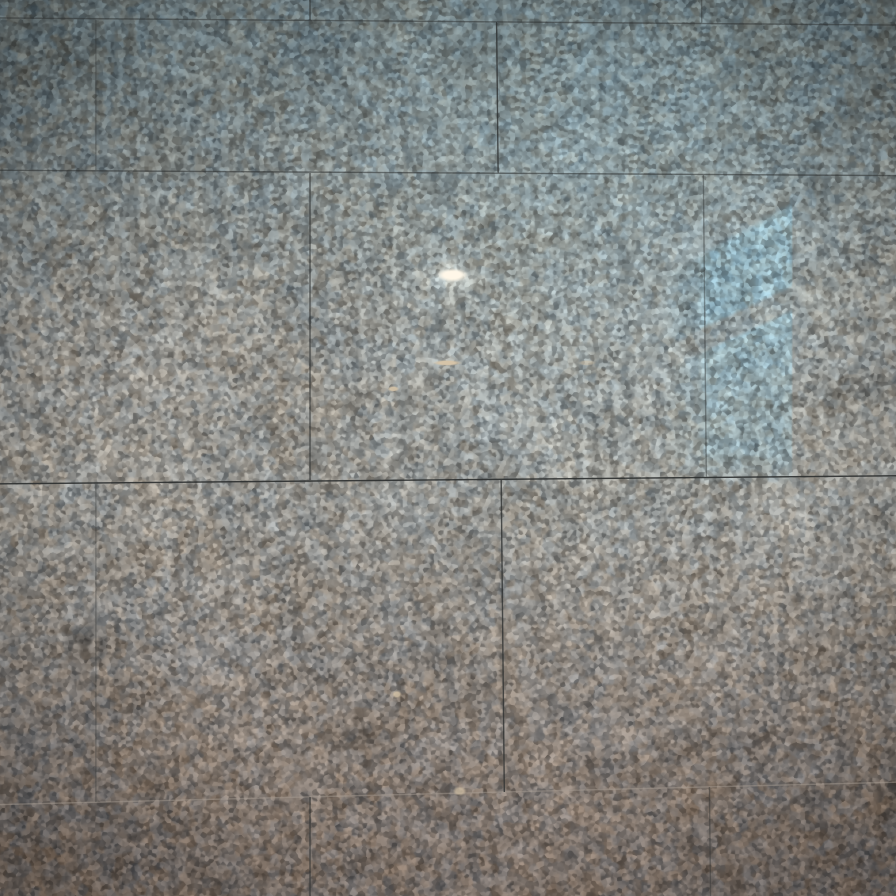
This texture is drawn by a WebGL 1 fragment shader. Its source:

```glsl
precision highp float;
uniform vec2 u_resolution;

// Course joints, top to bottom: height at the left edge, tilt, darkness
const vec4 JOINT_Y = vec4(0.980, 0.810, 0.460, 0.102);
const vec4 JOINT_TILT = vec4(-0.008, -0.006, 0.009, 0.025);
const vec4 JOINT_DARK = vec4(0.5, 0.55, 0.9, 0.0);
const float PALE_JOINT = 0.45;
const float JOINT_HALF = 0.0008;
// Upright joints: first one in even and odd courses, spacing low and high
const vec2 FIRST_X = vec2(0.346, 0.107);
const vec2 SLAB_WIDTH = vec2(0.447, 0.437);
const float ODD_WIDEN = 0.010;

const float GRAIN_COARSE = 110.0;
const float GRAIN_FINE = 235.0;
const float COARSE_CONTRAST = 0.25;
const float FINE_CONTRAST = 0.50;
const float GRAIN_SHARPNESS = 6.5;
const float STAIN_CELLS = 4.5;

const vec3 STONE_LOW = vec3(0.505, 0.462, 0.432);
const vec3 STONE_MID = vec3(0.578, 0.572, 0.552);
const vec3 STONE_HIGH = vec3(0.452, 0.498, 0.505);
const vec3 DAYLIGHT = vec3(0.035, 0.07, 0.085);
const vec3 PANE = vec3(0.56, 0.70, 0.75);
const vec3 GROUT = vec3(0.17, 0.18, 0.18);
const vec3 PALE_GROUT = vec3(0.66, 0.62, 0.58);
const vec3 LAMP = vec3(1.0, 0.97, 0.91);
const vec3 GLINT = vec3(0.84, 0.77, 0.66);

float hash(vec2 p) {
  return fract(sin(dot(p, vec2(127.1, 311.7))) * 43758.547);
}

vec2 hash2(vec2 p) {
  return vec2(hash(p), hash(p + 57.3));
}

// Soft cellular noise: x is mineral tone, y is mineral tint
vec2 minerals(vec2 p) {
  vec2 cell = floor(p), sum = vec2(0.0);
  float total = 0.0;
  for (int j = -1; j <= 1; j++) {
    for (int i = -1; i <= 1; i++) {
      vec2 id = cell + vec2(float(i), float(j));
      vec2 d = id + hash2(id) - p;
      float w = exp(-GRAIN_SHARPNESS * dot(d, d));
      sum += w * hash2(id + 19.7);
      total += w;
    }
  }
  return sum / total - 0.5;
}

// Sparse dark mineral clouds, at most one per cell
float stains(vec2 p) {
  vec2 q = p * STAIN_CELLS, cell = floor(q);
  float amount = 0.0;
  for (int j = -1; j <= 1; j++) {
    for (int i = -1; i <= 1; i++) {
      vec2 id = cell + vec2(float(i), float(j));
      vec2 d = (q - id - hash2(id + 3.1)) * vec2(8.0, 14.0);
      amount += step(0.65, hash(id + 8.4)) * exp(-dot(d, d));
    }
  }
  return amount;
}

float cover(float dist, float px) {
  return clamp(0.5 - dist / px, 0.0, 1.0);
}

float spot(vec2 p, vec2 center, vec2 radius) {
  return 1.0 - smoothstep(0.5, 1.2, length((p - center) / radius));
}

void main() {
  vec2 p = gl_FragCoord.xy / u_resolution;
  float px = 1.0 / min(u_resolution.x, u_resolution.y);

  // Slab layout in half-offset courses
  vec4 jointY = JOINT_Y + JOINT_TILT * p.x;
  float row = dot(step(vec4(p.y), jointY), vec4(1.0));
  float odd = mod(row, 2.0);
  float pitch = mix(SLAB_WIDTH.x, SLAB_WIDTH.y, p.y) + odd * ODD_WIDEN;
  float u = (p.x - mix(FIRST_X.x, FIRST_X.y, odd)) / pitch;
  float uprightDist = abs(u - floor(u + 0.5)) * pitch;
  float slabTone = hash(vec2(floor(u), row)) - 0.5;

  // Room light: warm below, cool above, daylight from the right
  vec3 color = mix(STONE_LOW, STONE_MID, smoothstep(0.0, 0.52, p.y));
  color = mix(color, STONE_HIGH, smoothstep(0.55, 1.0, p.y));
  vec2 glow = (p - vec2(0.70, 0.72)) / vec2(0.30, 0.28);
  color += DAYLIGHT * exp(-dot(glow, glow));
  color *= 1.0 - 0.30 * smoothstep(0.35, 0.78, length(p - vec2(0.52, 0.52)));

  // Window reflection with a slanted top and crossbar
  float pane = cover(p.x - 0.884, px * 2.0);
  pane *= smoothstep(0.0, 0.012, 0.72 + 0.56 * (p.x - 0.781) - p.y);
  pane *= smoothstep(0.45, 0.50, p.y);
  pane *= 0.3 * smoothstep(0.73, 0.77, p.x) + 0.4 * smoothstep(0.775, 0.79, p.x);
  float bar = abs(p.y - 0.622 - 0.47 * (p.x - 0.788));
  pane *= mix(0.12, 1.0, smoothstep(0.010, 0.017, bar));
  color = mix(color, PANE, pane * mix(0.65, 1.0, smoothstep(0.52, 0.68, p.y)));

  // Granite grain, broad mottling and stains
  vec2 coarse = minerals(p * GRAIN_COARSE);
  vec2 fine = minerals(p * GRAIN_FINE + 31.0);
  vec2 mottle = minerals(p * 17.0 + 5.0);
  float grain = COARSE_CONTRAST * coarse.x + FINE_CONTRAST * fine.x;
  color *= 1.0 + grain + 0.08 * mottle.x + 0.025 * slabTone;
  color += vec3(0.04, 0.0, -0.04) * (coarse.y + 0.4 * mottle.y);
  color *= 1.0 - 0.26 * stains(p + 0.03 * mottle) * (0.7 - coarse.x);

  // Joints, strongest near the middle
  vec4 level = abs(p.y - jointY) - JOINT_HALF;
  vec4 line = clamp(0.5 - level / px, 0.0, 1.0);
  float upright = cover(uprightDist - JOINT_HALF, px);
  upright *= mix(0.25, 0.8, exp(-14.0 * (p.x - 0.5) * (p.x - 0.5)));
  color = mix(color, PALE_GROUT, line.w * PALE_JOINT);
  color = mix(color, GROUT, max(upright, dot(line, JOINT_DARK)));

  // Ceiling lamp and small reflected glints
  vec2 lampPos = vec2(0.505, 0.693);
  float halo = exp(-length((p - lampPos) / vec2(0.018, 0.013)));
  color += LAMP * 0.30 * halo;
  color = mix(color, LAMP, spot(p, lampPos, vec2(0.017, 0.007)));
  float glints = spot(p, vec2(0.499, 0.595), vec2(0.015, 0.003));
  glints += 0.5 * spot(p, vec2(0.655, 0.595), vec2(0.009, 0.003));
  glints += 0.9 * spot(p, vec2(0.439, 0.566), vec2(0.006, 0.003));
  glints += 0.8 * spot(p, vec2(0.443, 0.225), vec2(0.005, 0.004));
  glints += 0.7 * spot(p, vec2(0.513, 0.117), vec2(0.007, 0.005));
  color = mix(color, GLINT, min(glints, 1.0));

  gl_FragColor = vec4(clamp(color, 0.0, 1.0), 1.0);
}
```
